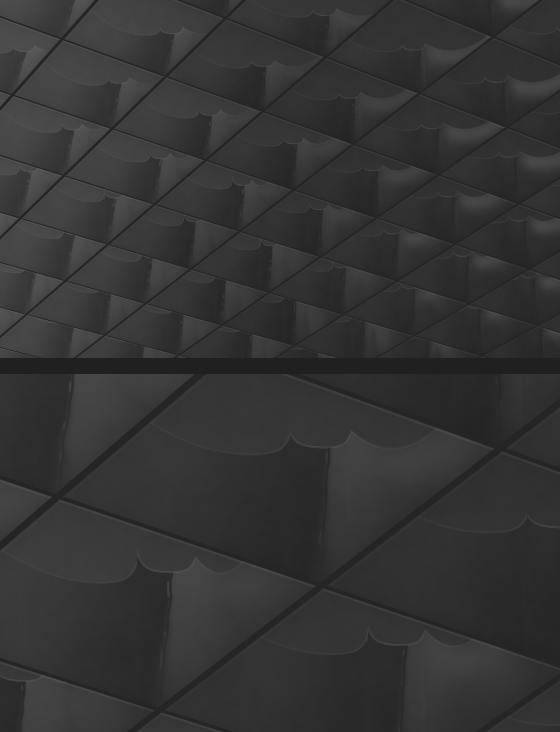
Top, the full canvas; bottom, a detail of the centre.
A Shadertoy shader for this pattern:

```glsl
// Dark coffered ceiling in perspective: slanted cells with scalloped, creased vaults.

// Plane to canvas (y down, canvas height = 1); one unit of the plane is one cell
const mat3 PLANE = mat3(0.3125, 0.1143, 0.0355,
                       -0.1400, 0.1753, 0.0584,
                        0.6301, 0.0508, 1.0);
const vec2  SEAM_HALF   = vec2(0.014, 0.010); // half widths in cell units
const float SEAM_TONE   = 0.145;
const float LIP_LIGHT   = 0.045;
const float TONE_LEFT   = 0.285;
const float TONE_RIGHT  = 0.198;
const float RIM_WIDTH   = 0.003;   // in cell widths
const float RIM_LIGHT   = 0.07;
const float GLOW        = 0.105;
const float HOOK_X      = -0.083;  // left cusp of the scallop
const float SPIKE_X     = 0.055;   // right cusp of the scallop
const float SPIKE_RISE  = 0.034;
const float GRAIN       = 0.008;
const float CELL_VARY   = 0.014;

float hash(vec2 p) {
    vec3 q = fract(vec3(p.xyx) * 0.1031);
    q += dot(q, q.yzx + 33.33);
    return fract((q.x + q.y) * q.z);
}

vec2 gradient(vec2 p) {
    float a = 6.2832 * hash(p);
    return vec2(cos(a), sin(a));
}

float gradientNoise(vec2 p) {
    vec2 i = floor(p), f = p - i;
    vec2 u = f * f * f * (f * (f * 6.0 - 15.0) + 10.0);
    vec2 o = vec2(0.0, 1.0);
    float low  = mix(dot(gradient(i), f), dot(gradient(i + o.yx), f - o.yx), u.x);
    float high = mix(dot(gradient(i + o), f - o), dot(gradient(i + 1.0), f - 1.0), u.x);
    return mix(low, high, u.y);
}

vec2 toCanvas(vec2 cell) {
    vec3 h = PLANE * vec3(cell, 1.0);
    return h.xy / h.z;
}

// Height of the vault rim, measured down from the top of the crease
float rimProfile(float x, float open) {
    float center = 0.085 + 0.085 * open;
    float reach = (x - center) / (center - SPIKE_X);
    float sag = 0.013 + 0.025 * max(1.0 - open, 0.0);
    float left = sag - 1.4 * (x + 0.17) * (x + 0.17);
    float hook = (0.012 + sag) * exp(-abs(x - HOOK_X) / 0.014);
    float spike = SPIKE_RISE * exp((x - SPIKE_X) / 0.013);
    if (x < HOOK_X) return left - hook;
    if (x < SPIKE_X) return 0.004 * smoothstep(HOOK_X, 0.0, x) - hook - spike;
    return 0.006 - (SPIKE_RISE + 0.006) * reach * reach;
}

void mainImage(out vec4 fragColor, in vec2 fragCoord) {
    vec2 p = fragCoord / iResolution.y;
    p.y = 1.0 - p.y;
    vec3 h = inverse(PLANE) * vec3(p, 1.0);
    vec2 cell = h.xy / h.z;
    vec2 px = fwidth(cell);
    vec2 id = floor(cell), f = cell - id;
    float seed = hash(id + 17.0);

    // Vault tip drifts across the cell with the viewing angle
    vec2 center = toCanvas(id + 0.5);
    float width = toCanvas(id + vec2(1.0, 0.0)).x - toCanvas(id + vec2(0.0, 1.0)).x;
    vec2 drift = vec2(0.265 - 0.197 * center.x, 0.045 - 0.25 * center.y);
    vec2 tip = center + width * (drift + 0.012 * (seed - 0.5));
    float oblique = smoothstep(0.5, 1.4, center.x);
    float open = clamp(1.0 + drift.y / 0.14 + 0.8 * oblique, 0.0, 1.4);
    vec2 e = (p - tip) / width;
    vec2 foot = (toCanvas(id + 1.0) - tip) / width;
    float aa = 0.8 / (iResolution.y * width);

    // Flat back panel
    float base = mix(TONE_LEFT, TONE_RIGHT, smoothstep(-0.1, 0.85, p.x + 0.15 * (p.y - 0.5)));
    base += CELL_VARY * (seed - 0.5);
    float panel = base + 0.014 - 0.02 * oblique + 0.06 * (e.y + 0.08) * (1.0 - oblique);

    // Scalloped rim distance
    float rim = rimProfile(e.x, open);
    float slope = (rimProfile(e.x + 0.002, open) - rimProfile(e.x - 0.002, open)) / 0.004;
    float d = (e.y - rim) / sqrt(1.0 + slope * slope);

    // Two curved faces meeting at the crease, which softens toward its foot
    float along = clamp(e.y / foot.y, 0.0, 1.0);
    float wobble = 0.006 * gradientNoise(vec2(e.y * 22.0, seed * 40.0));
    float flare = 0.03 * oblique * (1.0 - along) * (1.0 - along);
    float side = e.x - foot.x * e.y / foot.y + wobble - flare;
    float leftFace = base * mix(1.04, 0.82, smoothstep(-0.38, -0.02, side));
    leftFace += 0.03 * oblique * exp(-pow((side + 0.05) / 0.06, 2.0)) * (1.0 - along);
    leftFace -= 0.012 * smoothstep(0.0, 0.2, d);
    float column = exp(-pow((side - 0.04) / 0.12, 2.0)) * (1.0 - 0.8 * along);
    float band = exp(-pow((d - 0.035) / 0.065, 2.0)) * smoothstep(-0.02, 0.12, side);
    float rightFace = base * mix(0.95, 0.86, oblique);
    rightFace += GLOW * mix(max(0.75 * column, 0.5 * band), band + 0.1 * column, oblique);
    float soft = aa + 0.006 + 0.05 * along * along + 0.01 * oblique;
    float faces = mix(leftFace, rightFace, smoothstep(-soft, soft, side));
    float crease = 1.0 - smoothstep(0.001, 0.001 + 1.5 * aa, abs(side));
    faces -= 0.05 * crease * (1.0 - along) * (1.0 - 0.6 * oblique);
    float chip = smoothstep(0.1, 0.35, gradientNoise(vec2(e.y * 30.0, seed * 91.0)));
    float chipEdge = 1.0 - smoothstep(0.001, 0.001 + 1.5 * aa, abs(side + 0.006));
    faces += 0.09 * chip * chipEdge * (1.0 - along) * (1.0 - oblique);

    // Rim: pale edge, brightest near the cusps
    float tone = mix(panel, faces, smoothstep(-aa, aa, d));
    float edge = 1.0 - smoothstep(0.5 * RIM_WIDTH, 0.5 * RIM_WIDTH + aa, abs(d));
    tone += RIM_LIGHT * edge * (0.25 + 0.75 * exp(-abs(e.x + 0.03) / 0.09));

    // Mottled wear
    tone += GRAIN * (gradientNoise(p * 28.0) + 0.8 * gradientNoise(p * 110.0));

    // Seams: dark grooves with light lips
    vec2 gap = min(f, 1.0 - f);
    vec2 lip = 1.0 - smoothstep(vec2(0.002), 0.002 + px, abs(f - SEAM_HALF - 0.008));
    tone *= 1.0 - 0.08 * exp(-min(gap.x, gap.y) / 0.06);
    tone += LIP_LIGHT * max(lip.y, 0.35 * lip.x);
    vec2 groove = 1.0 - smoothstep(SEAM_HALF - 0.5 * px, SEAM_HALF + 0.5 * px, gap);
    tone = mix(tone, SEAM_TONE, max(groove.x, groove.y));

    fragColor = vec4(vec3(tone), 1.0);
}
```
